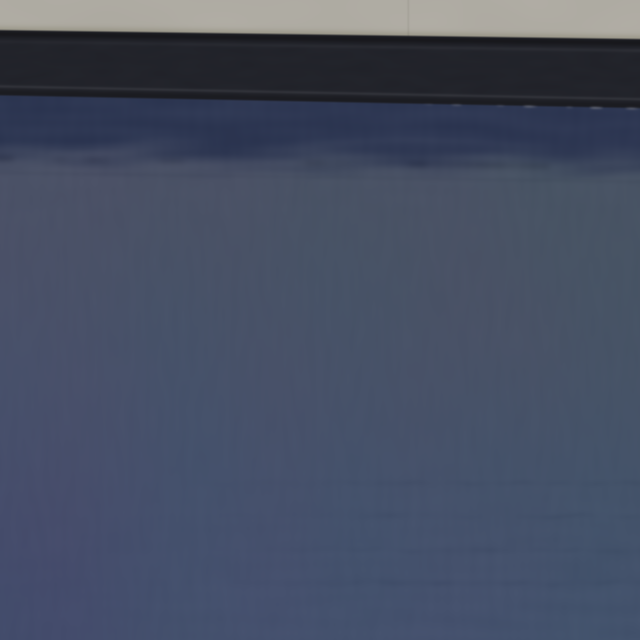
This texture is drawn by a Shadertoy shader. Its source:

```glsl
// A calm blue-grey surface below a dark, slightly tilted ledge and a pale wall.
// Layers are split by sloped lines with soft edges; gradient noise, stretched
// sideways, adds the ripples, the mottled tint and the broken edge glints.

const vec3 WALL = vec3(0.685, 0.672, 0.638);
const vec3 LEDGE = vec3(0.132, 0.138, 0.165);
const vec3 LEDGE_DARK = vec3(0.085, 0.085, 0.100);
const vec3 SHADE = vec3(0.178, 0.215, 0.322);
const vec3 SURFACE_GREY = vec3(0.288, 0.322, 0.395);
const vec3 SURFACE_BLUE = vec3(0.268, 0.316, 0.428);
const vec3 PURPLE_TINT = vec3(0.012, -0.010, 0.008);
const vec3 GLINT = vec3(0.42, 0.43, 0.47);

const vec2 LEDGE_TOP = vec2(0.953, 0.939);     // heights at left and right
const vec2 LEDGE_BOTTOM = vec2(0.851, 0.831);
const vec2 SHADE_END = vec2(0.752, 0.738);
const float EDGE_SOFTNESS = 0.0022;
const float RIPPLE_STRENGTH = 0.010;
const float GRAIN_STRENGTH = 0.007;
const float SEAM_X = 0.638;

vec2 hashGradient(vec2 cell) {
    vec3 p = fract(cell.xyx * vec3(0.1031, 0.1030, 0.0973));
    p += dot(p, p.yzx + 33.33);
    float angle = 6.2832 * fract((p.x + p.y) * p.z);
    return vec2(cos(angle), sin(angle));
}

float gradientNoise(vec2 p) {
    vec2 i = floor(p), f = fract(p);
    vec2 u = f * f * f * (f * (f * 6.0 - 15.0) + 10.0);
    vec2 e = vec2(0.0, 1.0);
    float a = dot(hashGradient(i), f);
    float b = dot(hashGradient(i + e.yx), f - e.yx);
    float c = dot(hashGradient(i + e.xy), f - e.xy);
    float d = dot(hashGradient(i + e.yy), f - e.yy);
    return mix(mix(a, b, u.x), mix(c, d, u.x), u.y);
}

float softLine(float distanceToLine, float width) {
    float t = distanceToLine / width;
    return exp(-t * t);
}

vec3 surfaceColor(vec2 uv, float below) {
    // Broad tint: greyer above and to the right, bluer towards the bottom.
    float mottle = gradientNoise(uv * vec2(5.0, 3.0) + 4.0);
    float blueness = smoothstep(0.75, 0.0, uv.y - 0.12 * (0.5 - uv.x) + 0.15 * mottle);
    vec3 color = mix(SURFACE_GREY, SURFACE_BLUE, blueness);
    color += PURPLE_TINT * (0.5 - uv.x + 0.8 * mottle);
    color -= 0.014 * smoothstep(0.35, 0.0, uv.x) * smoothstep(0.5, 0.0, uv.y);

    // Fine fibres and soft sideways ripples, strongest at the lower right.
    float fibres = gradientNoise(uv * vec2(75.0, 16.0));
    float ripple = gradientNoise(uv * vec2(7.0, 48.0) + 9.0);
    float rippleArea = smoothstep(0.36, 0.08, uv.y) * mix(0.4, 1.2, uv.x);
    rippleArea += smoothstep(0.60, 0.78, uv.y);
    color += GRAIN_STRENGTH * fibres + RIPPLE_STRENGTH * ripple * rippleArea;
    for (int i = 0; i < 4; i++) {
        float row = 0.245 - 0.052 * float(i);
        float wobble = 0.006 * gradientNoise(vec2(uv.x * 18.0, row * 90.0));
        float broken = 0.5 + gradientNoise(vec2(uv.x * 24.0, row * 70.0));
        color -= 0.016 * broken * smoothstep(0.15, 0.8, uv.x)
               * softLine(uv.y - row + wobble, 0.005);
    }

    // Deep reflection under the ledge with a ragged lower edge.
    float fade = below + 0.022 * ripple;
    float shade = 1.0 - smoothstep(-0.040, 0.028, fade);
    color = mix(color, SHADE + 0.022 * ripple + 0.006 * fibres, shade);
    float clumps = smoothstep(-0.10, 0.40, gradientNoise(vec2(uv.x * 19.0, 3.4)));
    color -= vec3(0.030, 0.032, 0.035) * clumps * softLine(below, 0.007);
    color -= 0.010 * softLine(below - 0.022, 0.004);
    return color;
}

vec3 ledgeColor(float fromTop, float fromBottom, vec2 uv) {
    vec3 color = LEDGE + 0.008 * gradientNoise(uv * vec2(22.0, 70.0));
    color = mix(color, LEDGE_DARK, 0.85 * softLine(fromTop - 0.006, 0.006));
    color += 0.035 * softLine(fromTop - 0.018, 0.003) * mix(0.4, 1.0, uv.x);
    color = mix(color, LEDGE_DARK, 0.55 * softLine(fromBottom - 0.004, 0.006));
    color += 0.055 * softLine(fromBottom - 0.014, 0.0025);
    return color;
}

void mainImage(out vec4 fragColor, in vec2 fragCoord) {
    vec2 uv = fragCoord / iResolution.xy;
    float fromTop = mix(LEDGE_TOP.x, LEDGE_TOP.y, uv.x) - uv.y;
    float fromBottom = uv.y - mix(LEDGE_BOTTOM.x, LEDGE_BOTTOM.y, uv.x);
    float below = mix(SHADE_END.x, SHADE_END.y, uv.x) - uv.y;
    float soft = max(EDGE_SOFTNESS, 1.0 / iResolution.y);

    // Surface, then ledge.
    vec3 color = surfaceColor(uv, below);
    color = mix(color, ledgeColor(fromTop, fromBottom, uv),
                smoothstep(-soft, soft, fromBottom));

    // Broken glints along the ledge's lower edge, mostly to the right.
    float sparkle = smoothstep(0.05, 0.45, gradientNoise(vec2(uv.x * 30.0, 7.3)));
    sparkle *= smoothstep(0.45, 0.95, uv.x);
    color = mix(color, GLINT, 0.75 * sparkle * softLine(fromBottom + 0.001, 0.0025));

    // Wall with a faint seam and a slightly darker foot.
    vec3 wall = WALL + 0.010 * gradientNoise(uv * vec2(9.0, 14.0));
    wall -= 0.035 * softLine(uv.x - SEAM_X, 0.0018);
    wall -= vec3(0.07, 0.07, 0.09) * softLine(fromTop, 0.007);
    color = mix(wall, color, smoothstep(-soft, soft, fromTop));

    fragColor = vec4(clamp(color, 0.0, 1.0), 1.0);
}
```
